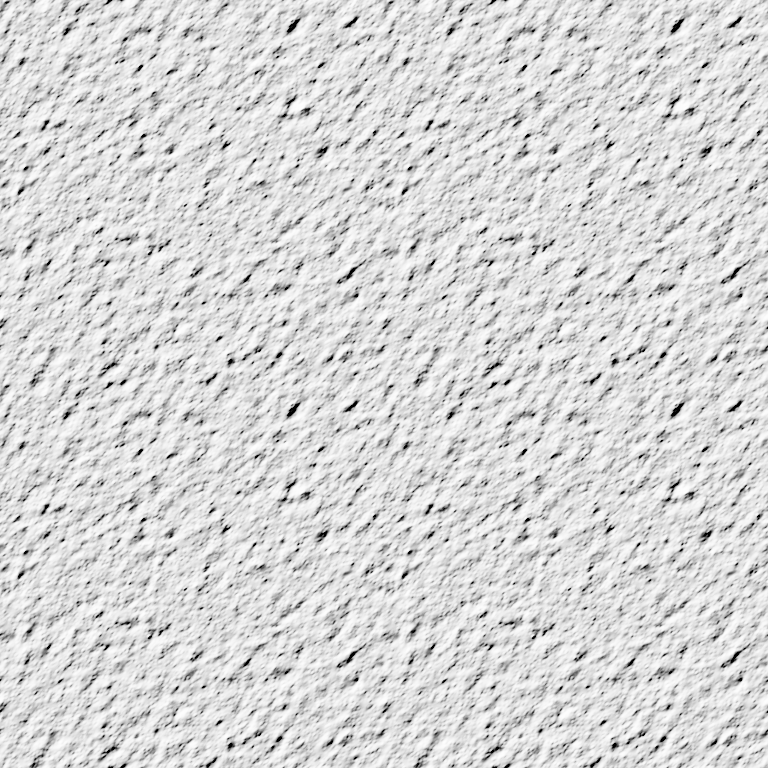
A Shadertoy shader for this texture:

```glsl
// Rough white plaster in relief, lit from the upper left, with dark slanted pits.
#define REPEATS 2.0      // whole tiles across the canvas
#define CELLS 27         // coarsest bumps across one tile
#define OCTAVES 3        // layers of bumps, each twice as fine
#define ROUGHNESS 0.82   // slope of each finer layer relative to the last
#define STRETCH 1.4      // length of a bump over its width
#define SLANT 0.72       // direction of the ridges, in radians
#define SHADE 0.122      // darkness of level ground
#define CONTRAST 0.76    // growth of the shadow with the slope

// Three random values from 0 to 1 for one cell of one layer
vec3 cellHash(ivec2 cell, int layer) {
    uvec3 h = uvec3(cell, layer) * 1664525u + 1013904223u;
    for (int i = 0; i < 2; i++) {
        h.x += h.y * h.z;
        h.y += h.z * h.x;
        h.z += h.x * h.y;
        h ^= h >> 16u;
    }
    return vec3(h & 0xffffu) / 65535.0;
}

// Slope across the ridges of scattered cellular bumps, with unit variance
float bumpSlope(vec2 tileUv, int cells, int layer) {
    vec2 p = tileUv * float(cells);
    ivec2 home = ivec2(floor(p));
    vec2 along = vec2(cos(SLANT), sin(SLANT));
    vec2 across = vec2(along.y, -along.x);
    float slope = 0.0;
    for (int y = -1; y <= 1; y++) {
        for (int x = -1; x <= 1; x++) {
            ivec2 cell = home + ivec2(x, y);
            ivec2 wrapped = (cell + cells) % cells;
            vec3 rnd = cellHash(wrapped, layer);
            vec2 d = p - vec2(cell) - rnd.xy;
            vec2 q = vec2(dot(d, across) * STRETCH, dot(d, along));
            float falloff = max(1.0 - dot(q, q), 0.0);
            slope += (2.0 * rnd.z - 1.0) * q.x * falloff * falloff;
        }
    }
    // Spread of the sum: a third of the kernel's energy, pi / 60
    return slope * sqrt(STRETCH * 180.0 / 3.14159);
}

void mainImage(out vec4 fragColor, in vec2 fragCoord) {
    vec2 tileUv = fract(fragCoord / iResolution.xy * REPEATS);

    // Layered slopes, normalized to unit variance
    float slope = 0.0, weight = 1.0, energy = 0.0;
    int cells = CELLS;
    for (int i = 0; i < OCTAVES; i++) {
        slope += weight * bumpSlope(tileUv, cells, i);
        energy += weight * weight;
        weight *= ROUGHNESS;
        cells *= 2;
    }
    slope /= sqrt(energy);

    // Lit slopes level off near white, shaded ones fall quickly to black
    float shadow = SHADE * exp(-CONTRAST * slope);
    fragColor = vec4(vec3(clamp(1.0 - shadow, 0.0, 1.0)), 1.0);
}
```
